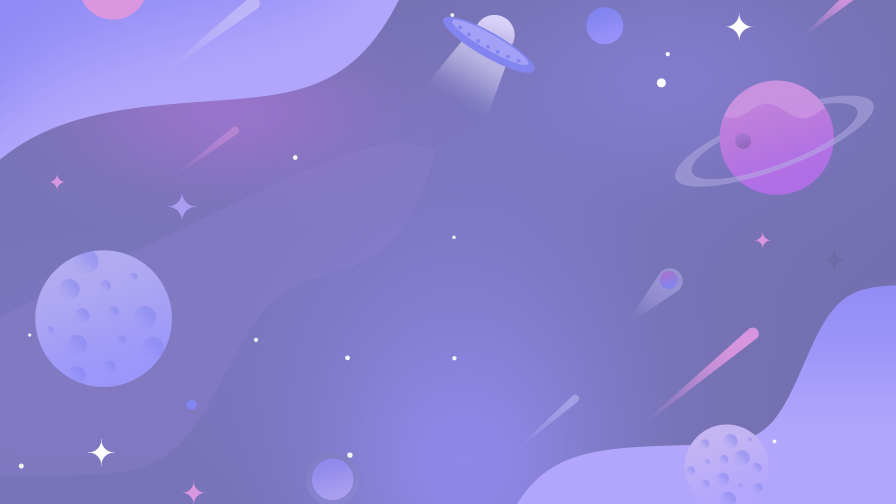
Reproduce this background procedurally as a Shadertoy shader.

```glsl
// Pastel space backdrop: wavy banks over a dusky violet sky, with soft glows,
// moons, a ringed planet, a saucer with a beam, meteors and sparkles.
// Shapes are distance functions painted back to front on a 16 x 9 unit canvas.

#define DUSK vec3(.455, .44, .69)
#define GLOW vec3(.57, .54, .93)
#define ORCHID vec3(.64, .46, .82)
#define DEEP vec3(.57, .55, .96)
#define PALE vec3(.70, .65, .99)
#define PINK vec3(.86, .59, .88)
#define LILAC vec3(.78, .75, .97)
#define BLUE vec3(.51, .52, .94)
#define STAR_CELL 1.9
#define STAR_DENSITY .32
#define CRATERS 13

float hash(vec2 p) { return fract(sin(dot(p, vec2(41.3, 289.1))) * 4375.85); }

// Antialiased coverage of a distance in canvas units
float cover(float d) { return clamp(.5 - d * iResolution.y / 9., 0., 1.); }

// Antialiased coverage of any implicit curve, negative inside
float coverCurve(float f) {
  return clamp(.5 - f / max(length(vec2(dFdx(f), dFdy(f))), 1e-4), 0., 1.);
}

float rise(float x) { return 1. / (1. + exp(-x)); }

float halo(vec2 p, vec2 center, vec2 size) {
  vec2 q = (p - center) / size;
  return exp(-dot(q, q));
}

mat2 turn(float a) { return mat2(cos(a), -sin(a), sin(a), cos(a)); }

// Disc with a vertical gradient
void ball(inout vec3 col, vec2 p, vec2 c, float r, vec3 low, vec3 high) {
  vec2 q = (p - c) / r;
  vec3 tint = mix(low, high, smoothstep(-1., 1., q.y - .3 * q.x));
  col = mix(col, tint, cover(length(p - c) - r));
}

// Four-pointed star cut out by circular arcs
void sparkle(inout vec3 col, vec2 p, vec2 c, float r, vec3 tint) {
  vec2 q = abs(p - c);
  col = mix(col, tint, cover(max(r - length(q - r), max(q.x, q.y) - r)));
}

// Tapered trail that fades toward its tail
void meteor(inout vec3 col, vec2 p, vec2 tail, vec2 head, float r, vec3 tint, float alpha) {
  vec2 axis = head - tail;
  float t = clamp(dot(p - tail, axis) / dot(axis, axis), 0., 1.);
  float d = length(p - tail - axis * t) - r * mix(.12, 1., t);
  col = mix(col, tint, cover(d) * alpha * smoothstep(-.1, .9, t));
}

// Moon with craters along a golden-angle spiral
void moon(inout vec3 col, vec2 p, vec2 c, float r, vec3 low, vec3 high, float seed) {
  ball(col, p, c, r, low, high);
  float body = cover(length(p - c) - r);
  for (int i = 0; i < CRATERS; i++) {
    float k = float(i), a = 2.4 * k + seed;
    vec2 q = (p - c) / r - .93 * sqrt((k + .5) / float(CRATERS)) * vec2(cos(a), sin(a));
    float size = .05 + .15 * pow(hash(vec2(k, seed)), 1.5);
    float shade = mix(.1, .5, smoothstep(-size, size, q.x + q.y));
    col = mix(col, BLUE, body * shade * cover((length(q) - size) * r));
  }
}

void ringedPlanet(inout vec3 col, vec2 p, vec2 c) {
  vec2 q = p - c, e = turn(.36) * (q + vec2(.04, .06));
  float ring = .65 * coverCurve(abs(length(e / vec2(1.73, .46)) - 1.) - .09);
  float body = cover(length(q) - 1.02);
  col = mix(col, vec3(.66, .63, .86), ring);
  ball(col, p, c, 1.02, vec3(.69, .43, .90), vec3(.75, .51, .85));
  float cap = .48 + .13 * sin(5. * q.x + 2.4) - q.y;
  col = mix(col, vec3(.80, .60, .89), .7 * body * coverCurve(cap));
  ball(col, q, vec2(-.6, -.06), .14, ORCHID * .9, ORCHID);
  col = mix(col, vec3(.70, .64, .89), ring * body * step(e.y, 0.));
}

void saucer(inout vec3 col, vec2 p, vec2 c) {
  vec2 q = turn(-.52) * (p - c);
  float beam = cover(abs(q.x) - .42 + .17 * q.y) * step(q.y, 0.);
  col = mix(col, vec3(.87, .86, .98), .65 * beam * smoothstep(-1.25, -.1, q.y));
  ball(col, q, vec2(0, .2), .36, LILAC * .9, vec3(.86, .83, .98));
  col = mix(col, BLUE, coverCurve(length(q / vec2(.93, .22)) - 1.));
  float deck = length((q - vec2(0, .05)) / vec2(.78, .14)) - 1.;
  col = mix(col, vec3(.64, .63, .97), coverCurve(deck));
  for (float x = -.6; x < .7; x += .2)
    ball(col, q, vec2(x, .15 * x * x - .04), .035, BLUE, BLUE);
}

void mainImage(out vec4 fragColor, in vec2 fragCoord) {
  vec2 p = vec2(16, 9) * fragCoord / iResolution.xy;

  // Sky and glows
  vec3 col = mix(DUSK, GLOW, .9 * halo(p, vec2(8.3, .7), vec2(2.6, 2.8)));
  col = mix(col, GLOW, .3 * halo(p, vec2(8.2, 4), vec2(3.5)));
  col = mix(col, GLOW, .45 * halo(p, vec2(12, 7.6), vec2(3, 1.8)));
  col = mix(col, GLOW, .2 * halo(p, vec2(1, 3), vec2(5, 4)));
  col = mix(col, ORCHID, .75 * halo(p, vec2(4, 7), vec2(2.5, 1.2)));

  // Faint inner wave
  float lower = .5 + 3.6 * rise(2.1 * (p.x - 4.)) + 1.8 * pow(p.x / 7.65, 12.);
  float dx = p.x - 7.1, upper = 6.45 - .5 * dx * dx / (1. + abs(dx));
  col = mix(col, vec3(.60, .52, .84), .22 * coverCurve(lower - p.y) * coverCurve(p.y - upper));

  // Wavy banks
  float edge = 7.25 - 1.1 * exp(-.75 * p.x) + 1.75 * pow(p.x / 7.12, 8.);
  vec3 bank = mix(PALE, DEEP, smoothstep(-.2, 2.6, p.y - edge + .3 - .15 * p.x));
  col = mix(col, bank, coverCurve(edge - p.y));
  edge = 1.06 - 1.06 * exp(1.5 * (9.23 - p.x)) + 2.86 * rise(3.2 * (p.x - 14.35));
  col = mix(col, mix(PALE, DEEP, smoothstep(.8, 4.2, p.y)), coverCurve(p.y - edge));

  // Scattered stars
  vec2 cell = floor(p / STAR_CELL);
  vec2 spot = (cell + .2 + .6 * vec2(hash(cell), hash(cell + 7.))) * STAR_CELL;
  float lit = step(hash(cell + 3.), STAR_DENSITY);
  col = mix(col, vec3(.96), lit * cover(length(p - spot) - .025 - .025 * hash(cell + 5.)));
  ball(col, p, vec2(11.81, 7.52), .08, vec3(1), vec3(1));

  // Meteors
  meteor(col, p, vec2(9.23, .98), vec2(10.27, 1.88), .07, LILAC, .5);
  meteor(col, p, vec2(11.46, 1.4), vec2(13.44, 3.04), .11, PINK, .95);
  meteor(col, p, vec2(2.88, 7.67), vec2(4.52, 8.94), .12, LILAC, .75);
  meteor(col, p, vec2(3.08, 5.83), vec2(4.2, 6.67), .07, PINK, .45);
  meteor(col, p, vec2(14.37, 8.38), vec2(15.2, 9.08), .09, PINK, .85);
  meteor(col, p, vec2(11.25, 3.27), vec2(11.96, 3.98), .23, LILAC, .4);

  // Planets, moons and saucer
  ball(col, p, vec2(11.94, 4), .16, BLUE, ORCHID);
  ball(col, p, vec2(2.02, 9.27), .62, PINK, PINK);
  ball(col, p, vec2(10.8, 8.54), .33, GLOW * 1.05, BLUE);
  ball(col, p, vec2(5.94, .44), .48, DUSK * 1.18, DUSK * 1.12);
  ball(col, p, vec2(5.94, .44), .37, PALE * .95, GLOW);
  ball(col, p, vec2(3.42, 1.77), .09, BLUE, BLUE);
  moon(col, p, vec2(1.85, 3.31), 1.22, vec3(.61, .59, .98), vec3(.70, .67, .94), .6);
  moon(col, p, vec2(12.98, .67), .75, PALE, vec3(.77, .71, .95), 2.);
  ringedPlanet(col, p, vec2(13.87, 6.54));
  saucer(col, p, vec2(8.73, 8.2));

  // Sparkles
  sparkle(col, p, vec2(13.2, 8.52), .25, vec3(1));
  sparkle(col, p, vec2(1.81, .92), .23, vec3(1));
  sparkle(col, p, vec2(3.25, 5.31), .26, PALE * .95);
  sparkle(col, p, vec2(1.02, 5.75), .15, PINK);
  sparkle(col, p, vec2(3.46, .2), .21, PINK);
  sparkle(col, p, vec2(13.62, 4.71), .15, PINK);
  sparkle(col, p, vec2(14.9, 4.35), .21, DUSK * .95);

  fragColor = vec4(col, 1);
}
```
